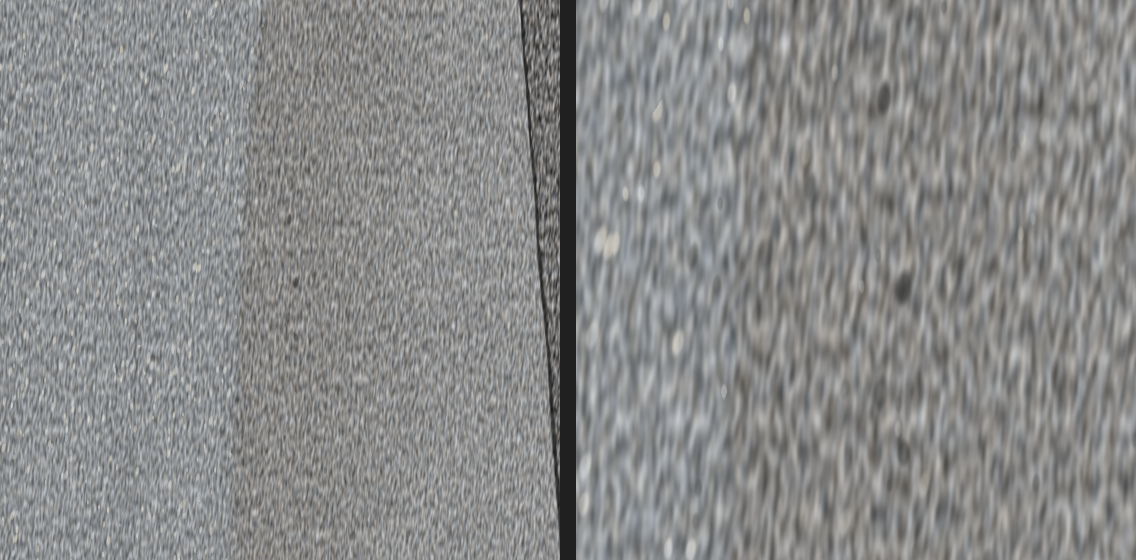
Left, the full canvas; right, a detail of the centre.
Give the GLSL for this texture, as a Shadertoy shader.

```glsl
#define GRAIN_FREQ vec2(212.0, 54.0)
#define GRAIN_CONTRAST 0.252
#define GRAIN_LEAN 0.07
#define BLUE_LANE vec3(0.558, 0.569, 0.577)
#define WARM_LANE vec3(0.529, 0.525, 0.518)
#define PALE_LANE vec3(0.562, 0.564, 0.563)
#define SHOULDER vec3(0.440, 0.434, 0.430)
#define STONE vec3(0.780, 0.775, 0.755)
#define TAR vec3(0.290, 0.290, 0.285)
#define CRACK_WIDTH 0.0028

vec2 hash2(vec2 p) {
    vec3 q = fract(p.xyx * vec3(0.1031, 0.1030, 0.0973));
    q += dot(q, q.yzx + 33.33);
    return fract((q.xx + q.yz) * q.zy);
}

float cornerSlope(vec2 cell, vec2 offset) {
    float angle = 6.2832 * hash2(cell).x;
    return dot(vec2(cos(angle), sin(angle)), offset);
}

float gradientNoise(vec2 p) {
    vec2 i = floor(p), f = fract(p);
    vec2 u = f * f * f * (f * (f * 6.0 - 15.0) + 10.0);
    vec2 e = vec2(1.0, 0.0);
    float low = mix(cornerSlope(i, f), cornerSlope(i + e, f - e), u.x);
    float high = mix(cornerSlope(i + e.yx, f - e.yx), cornerSlope(i + 1.0, f - 1.0), u.x);
    return mix(low, high, u.y);
}

// Scattered soft ellipses: one candidate per cell, kept with the given chance
float flecks(vec2 p, vec2 cells, vec2 radius, float chance) {
    vec2 home = floor(p * cells);
    float mask = 0.0;
    for (int y = -1; y <= 1; y++) {
        for (int x = -1; x <= 1; x++) {
            vec2 cell = home + vec2(x, y);
            vec2 pick = hash2(cell + 71.7);
            vec2 d = p - (cell + hash2(cell + 13.1)) / cells;
            d.x -= 0.25 * (pick.y - 0.2) * d.y;
            float r = length(d / (radius * mix(0.5, 1.2, pick.y)));
            mask = max(mask, (1.0 - smoothstep(0.5, 1.15, r)) * step(pick.x, chance));
        }
    }
    return mask;
}

void mainImage(out vec4 fragColor, in vec2 fragCoord) {
    vec2 uv = fragCoord / iResolution.xy;

    // Lane borders, bending slightly along the road
    float wobble = gradientNoise(vec2(3.7, uv.y * 7.0));
    float ripple = gradientNoise(vec2(8.3, uv.y * 40.0));
    float fray = 0.010 * gradientNoise(uv * vec2(90.0, 32.0) + 17.0);
    float seam = uv.x - (0.418 + 0.05 * uv.y * uv.y + 0.004 * wobble) + fray;
    float joint = uv.x - (0.232 + 0.065 * uv.y * uv.y + 0.012 * wobble) + fray;
    float crack = uv.x - (1.007 - 0.078 * uv.y + 0.004 * wobble + 0.0015 * ripple);
    float left = 1.0 - smoothstep(-0.010, 0.010, seam);
    float shoulder = smoothstep(-0.002, 0.003, crack);

    // Broad lane colours and weathering
    vec3 color = mix(WARM_LANE, PALE_LANE, smoothstep(0.52, 0.84, uv.x + 0.1 * (0.5 - uv.y)));
    color = mix(color, BLUE_LANE, left);
    color = mix(color, SHOULDER, shoulder);
    color += 0.022 * gradientNoise(uv * vec2(9.0, 4.0));
    color += 0.022 * gradientNoise(uv * vec2(28.0, 13.0) + 5.0);
    color -= 0.030 * exp(-abs(joint) * 80.0);
    color -= 0.035 * exp(-abs(seam) * 150.0);
    color -= 0.030 * exp(-uv.x * 40.0);

    // Stretched mineral grain
    vec2 p = uv;
    p.x -= GRAIN_LEAN * uv.y;
    p.x += 0.002 * gradientNoise(uv * vec2(24.0, 20.0));
    float grain = gradientNoise(p * GRAIN_FREQ)
        + 0.60 * gradientNoise(p * GRAIN_FREQ * 1.4 + 31.0)
        + 0.35 * gradientNoise(p * GRAIN_FREQ * 0.65 + 83.0);
    float tint = gradientNoise(p * GRAIN_FREQ * 0.7 + 57.0);
    color += GRAIN_CONTRAST * grain * (1.0 + 0.4 * shoulder);
    color += 0.026 * tint * vec3(1.0, 0.1, -1.1);

    // Pale stones, densest on the left lane
    float cover = 0.03 + 0.17 * left * (1.0 + gradientNoise(uv * 8.0 + 2.0));
    float stones = flecks(uv, vec2(90.0, 44.0), vec2(0.0034, 0.0084), cover);
    vec3 stoneColor = STONE + 0.08 * tint * vec3(1.0, 0.2, -1.0) + 0.12 * grain;
    color = mix(color, stoneColor, stones * mix(0.40, 0.75, left));

    // Dark pits and tar spots, gathered along the warm lane
    float pits = flecks(uv + 4.0, vec2(70.0, 36.0), vec2(0.0034, 0.0080), 0.08);
    color = mix(color, TAR + 0.10 + 0.12 * grain, 0.55 * pits);
    float track = exp(-pow((uv.x - 0.52) / 0.10, 2.0)) * (1.0 - left);
    float spots = flecks(uv + 9.0, vec2(24.0, 15.0), vec2(0.0058, 0.0130), 0.10);
    color = mix(color, TAR + 0.10 * grain, 0.75 * spots * track);

    // Open crack beside the shoulder
    float width = CRACK_WIDTH * (1.0 + 0.9 * ripple + 0.4 * (1.0 - uv.y));
    float gap = 1.0 - smoothstep(width * 0.3, width * 1.5, abs(crack));
    color = mix(color, TAR * 0.5 + 0.10 * grain, 0.88 * gap);

    fragColor = vec4(clamp(color, 0.0, 1.0), 1.0);
}
```
